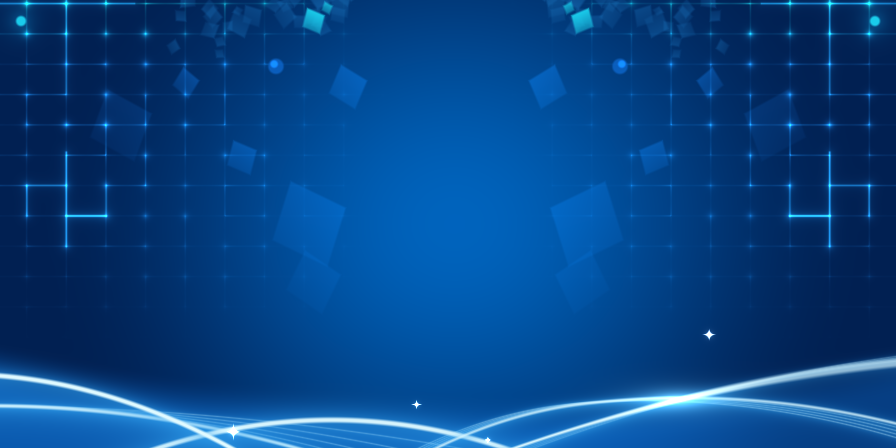
This background is drawn by a WebGL 1 fragment shader. Its source:

```glsl
precision highp float;
// A deep blue stage backdrop: a radial glow, mirrored glowing grids with drifting
// tiles in the upper corners, and light ribbons along the floor.
// Tiles and strands come from hashed loops; ribbons are distances to parabolas.
uniform vec2 u_resolution;

float hash(vec2 p) {
    vec3 h = fract(vec3(p.xyx) * 0.1031);
    h += dot(h, h.yzx + 33.33);
    return fract((h.x + h.y) * h.z);
}

float disc(vec2 p, float radius) {
    float aa = 1.5 / u_resolution.y;
    return 1.0 - smoothstep(-aa, aa, length(p) - radius);
}

// Slightly skewed rotated square, shaded from one side to the other.
float tile(vec2 p, float size, float angle) {
    float c = cos(angle), s = sin(angle), aa = 1.5 / u_resolution.y;
    p = vec2(c * p.x - s * p.y, s * p.x + c * p.y);
    p.x += 0.15 * p.y;
    float d = max(abs(p.x), abs(p.y)) - size;
    return (1.0 - smoothstep(-aa, aa, d)) * (0.75 + 0.25 * p.y / size);
}

float segment(vec2 p, vec2 a, vec2 b) {
    vec2 ab = b - a;
    float d = length(p - a - ab * clamp(dot(p - a, ab) / dot(ab, ab), 0.0, 1.0));
    return exp(-d * d * 180000.0) + 0.25 * exp(-d * 120.0);
}

float star(vec2 p, float size) {
    vec2 r = sqrt(abs(p) / size);
    return 1.0 - smoothstep(0.65, 1.0, r.x + r.y) + 0.5 * exp(-length(p) / size * 5.0);
}

// x: solid core, y: halo that spreads further below the curve.
vec2 ribbon(float d, float width, float halo) {
    float aa = 1.0 / u_resolution.y;
    float core = 1.0 - smoothstep(width * 0.5 - aa, width + aa, abs(d));
    return vec2(core, exp(-abs(d) / (d < 0.0 ? halo : halo * 0.4)));
}

vec3 addRibbon(vec3 col, vec2 r, float strength) {
    col = mix(col, vec3(0.2, 0.65, 0.95), r.y * 0.55 * strength);
    return mix(col, vec3(0.88, 0.98, 1.0), r.x * strength);
}

vec3 grid(vec2 q) {
    vec2 cell = vec2(0.0885, 0.0677);
    vec2 g = (q - vec2(0.0595, 0.992)) / cell;
    vec2 node = floor(g + 0.5);
    vec2 d = abs(g - node) * cell;
    vec2 wire = exp(-d * d * 250000.0);
    vec2 power = vec2(hash(vec2(node.x, floor(g.y)) + 60.0),
                      hash(vec2(floor(g.x), node.y) + 95.0));
    vec2 nearNode = 0.3 + 0.9 * exp(-d.yx * 70.0);
    float light = dot(wire * nearNode, 0.15 + 0.55 * power * power);
    light += exp(-length(d) * 190.0) * hash(node + 40.0);
    float fade = (1.0 - smoothstep(0.2, 0.88, q.x)) * smoothstep(0.22, 0.8, q.y);
    float top = smoothstep(0.85, 1.0, q.y);
    vec3 col = mix(vec3(0.12, 0.5, 0.75), vec3(0.1, 0.8, 0.7), top) * light * fade;

    // Charged wires.
    float charge = segment(q, vec2(0.148, 0.45), vec2(0.148, 0.66)) * 0.6;
    charge += segment(q, vec2(0.148, 0.518), vec2(0.237, 0.518));
    charge += segment(q, vec2(0.06, 0.586), vec2(0.148, 0.586)) * 0.4;
    charge += segment(q, vec2(0.06, 0.518), vec2(0.06, 0.586)) * 0.4;
    charge += segment(q, vec2(0.237, 0.518), vec2(0.237, 0.586)) * 0.3;
    charge += segment(q, vec2(0.148, 0.79), vec2(0.148, 1.0)) * 0.35;
    charge += segment(q, vec2(0.0, 0.992), vec2(0.3, 0.992)) * 0.4;
    return col + vec3(0.15, 0.6, 0.8) * charge;
}

vec3 tiles(vec3 col, vec2 q) {
    vec3 blue = vec3(0.08, 0.4, 0.68), cyan = vec3(0.1, 0.8, 0.92);
    // Large faint panes.
    col += blue * 0.14 * tile(q - vec2(0.69, 0.5), 0.068, 0.45);
    col += blue * 0.07 * tile(q - vec2(0.7, 0.37), 0.048, 0.6);
    col += blue * 0.13 * tile(q - vec2(0.27, 0.72), 0.056, 0.5);
    col += blue * 0.25 * tile(q - vec2(0.777, 0.806), 0.034, 0.55);
    col += blue * 0.25 * tile(q - vec2(0.54, 0.648), 0.028, 0.4);
    col += blue * 0.3 * tile(q - vec2(0.415, 0.815), 0.023, 0.7);
    // Small tiles gathered along the top.
    for (int i = 0; i < 26; i++) {
        float k = float(i);
        float rise = hash(vec2(k, 7.0));
        vec2 at = vec2(0.38 + 0.43 * hash(vec2(k, 3.0)), 1.01 - 0.14 * rise * rise);
        float size = 0.008 + 0.015 * hash(vec2(k, 11.0));
        col = mix(col, blue, 0.45 * tile(q - at, size, 6.0 * hash(vec2(k, 5.0))));
    }
    col = mix(col, cyan, tile(q - vec2(0.7, 0.953), 0.021, 0.4));
    col = mix(col, cyan, 0.8 * tile(q - vec2(0.73, 0.982), 0.01, 0.5));
    col = mix(col, vec3(0.05, 0.4, 0.8), 0.8 * disc(q - vec2(0.616, 0.852), 0.017));
    col += blue * 0.5 * disc(q - vec2(0.612, 0.857), 0.008);
    col += cyan * 0.3 * exp(-length(q - vec2(0.047, 0.953)) * 45.0);
    return mix(col, cyan, disc(q - vec2(0.047, 0.953), 0.011));
}

vec3 waves(vec3 col, vec2 p) {
    float x = p.x, y = p.y, u = 2.0 - x;
    // Misty body under the ribbons.
    float crest = 0.095 + 0.11 * (x - 1.0) * (x - 1.0);
    float mist = 1.0 - smoothstep(crest - 0.09, crest + 0.03, y);
    col = mix(col, vec3(0.04, 0.38, 0.74), mist * mix(0.85, 0.45, smoothstep(1.3, 1.9, x)));

    float fall = y - (0.161 - 0.08 * x - 0.45 * x * x);
    float drift = y - (0.094 - 0.01 * x - 0.2 * x * x);
    float hump = y - (0.0625 - 0.42 * (x - 0.74) * (x - 0.74));
    float climb = y - (0.19 - 0.1 * u - 0.145 * u * u);
    float bend = max(1.3 - x, 0.0);
    float arch = y - (0.112 - 0.26 * (x - 1.53) * (x - 1.53) - 0.3 * bend * bend);

    // Thin strands fanning beside the main ribbons.
    for (int i = 0; i < 4; i++) {
        float k = float(i) + 1.0;
        col = addRibbon(col, ribbon(arch + 0.012 * k * (x - 1.35), 0.0015, 0.008), 0.4);
        col = addRibbon(col, ribbon(drift - 0.03 * k * x * x, 0.0015, 0.008), 0.35);
        col = addRibbon(col, ribbon(climb + 0.009 * k * (1.6 - x), 0.0015, 0.008), 0.3);
    }
    col = addRibbon(col, ribbon(drift, 0.005, 0.03), 0.9);
    col = addRibbon(col, ribbon(hump, 0.007, 0.06), 0.95);
    col = addRibbon(col, ribbon(fall, 0.007, 0.035), 1.0);
    col = addRibbon(col, ribbon(arch, 0.004, 0.02), 0.75);
    float thick = 0.004 + 0.008 * smoothstep(1.2, 1.9, x);
    col = addRibbon(col, ribbon(climb, thick, 0.02), mix(0.95, 0.6, smoothstep(1.5, 1.8, x)));
    // Flare where the two right ribbons cross.
    return col + vec3(0.5, 0.7, 0.7) * exp(-length((p - vec2(1.51, 0.108)) * vec2(18.0, 60.0)));
}

void main() {
    vec2 p = (gl_FragCoord.xy - 0.5 * u_resolution) / u_resolution.y + vec2(1.0, 0.5);
    vec2 q = vec2(1.0 - abs(p.x - 1.0), p.y);
    float d = length((p - vec2(1.015, 0.5)) * vec2(1.0, 1.1));
    vec3 col = mix(vec3(0.0, 0.39, 0.74), vec3(0.005, 0.125, 0.32), smoothstep(0.0, 0.95, d));
    col = tiles(col + grid(q), q);
    col = waves(col, p);
    // Sparkles.
    float sparkle = star(p - vec2(1.583, 0.253), 0.022) + star(p - vec2(0.93, 0.097), 0.016);
    sparkle += star(p - vec2(1.089, 0.018), 0.014) + star(p - vec2(0.521, 0.036), 0.025);
    gl_FragColor = vec4(min(col + sparkle, 1.0), 1.0);
}
```
